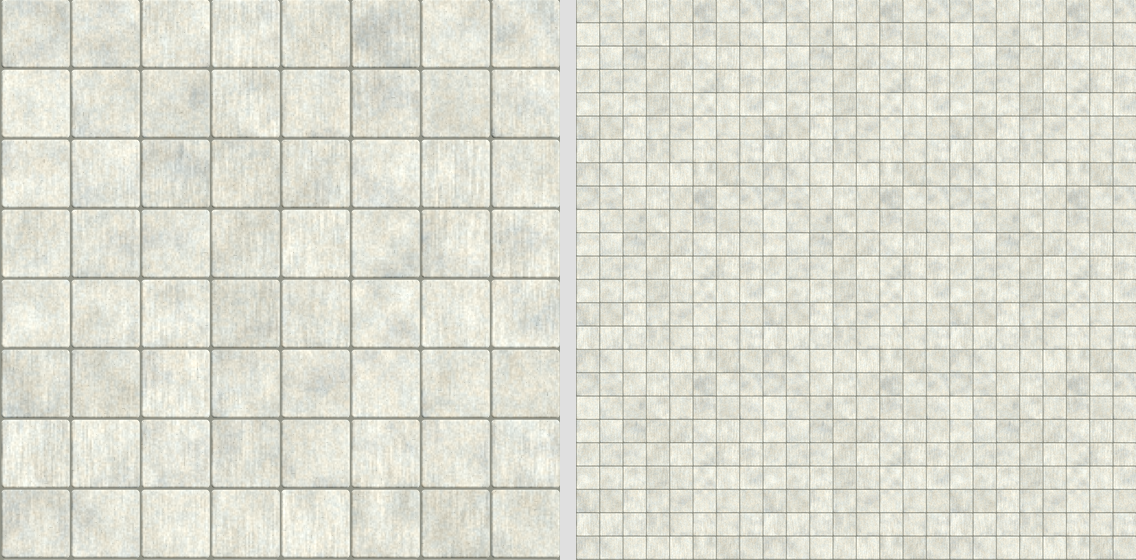
Left: one tile. Right: repeated 3 by 3.
Reproduce this texture procedurally as a WebGL 1 fragment shader.

```glsl
precision highp float;
// Square pale concrete tiles with rounded, bevelled edges and thin grey joints.
// Each tile gets its own tone, clouds, brushed vertical streaks, grain and pits;
// tile numbers wrap, so the sheet repeats without a seam.

uniform vec2 u_resolution;

#define TILES 8.0
#define JOINT_SHIFT vec2(0.007, 0.016)
#define GAP 0.011
#define CORNER 0.055
#define BEVEL 0.036
#define LIGHT_DIR vec2(0.6, 0.8)
#define TONE_RANGE 0.055
#define CLOUDS 0.15
#define STREAKS 0.085
#define GRAIN 0.13
#define CONCRETE vec3(0.893, 0.893, 0.843)
#define JOINT vec3(0.57, 0.575, 0.53)

float hash(vec2 p) {
  vec3 h = fract(p.xyx * 0.1031);
  h += dot(h, h.yzx + 33.33);
  return fract((h.x + h.y) * h.z);
}

float noise(vec2 p) {
  vec2 i = floor(p), f = fract(p);
  f = f * f * (3.0 - 2.0 * f);
  return mix(mix(hash(i), hash(i + vec2(1, 0)), f.x),
             mix(hash(i + vec2(0, 1)), hash(i + vec2(1, 1)), f.x), f.y);
}

float fbm(vec2 p) {
  float sum = 0.0, amp = 0.53;
  for (int i = 0; i < 4; i++) {
    sum += amp * noise(p);
    p = p * 2.0 + 19.0;
    amp *= 0.5;
  }
  return sum;
}

// Weathered surface of one tile; q runs from 0 to 1 across it.
vec3 concrete(vec2 q, vec2 id) {
  vec2 seed = id * 61.0 + 7.0;
  float tone = hash(id + 3.0) - 0.5;
  float cloud = fbm(q * 2.6 + seed) - 0.5;
  float stain = smoothstep(0.52, 0.82, fbm(q * 1.7 + seed.yx + 531.0));
  float brushed = mix(0.4, 1.3, hash(id + 41.0)) * mix(0.5, 1.4, noise(q * 3.0 + seed + 90.0));
  float streak = noise(q * vec2(38.0, 3.5) + seed + 211.0) - 0.5;
  float grain = 0.65 * noise(q * 38.0 + seed + 307.0)
              + 0.35 * noise(q * vec2(58.0, 24.0) + seed + 401.0) - 0.5;
  float pit = smoothstep(0.92, 1.0, noise(q * 27.0 + seed + 601.0));

  vec3 col = CONCRETE + TONE_RANGE * tone + CLOUDS * cloud
           + STREAKS * brushed * streak + GRAIN * grain;
  col -= stain * vec3(0.065, 0.058, 0.042) + pit * 0.09;

  // Faint peach and blue flecks
  float tint = noise(q * 17.0 + seed + 701.0) + 0.5 * noise(q * 5.0 + seed + 809.0) - 0.75;
  return col + tint * vec3(0.035, 0.0, -0.035);
}

void main() {
  vec2 p = gl_FragCoord.xy / u_resolution * TILES - JOINT_SHIFT;
  vec2 id = mod(floor(p), TILES);
  vec2 q = fract(p);
  float pixel = TILES / min(u_resolution.x, u_resolution.y);

  // Rounded square: signed distance and outward edge direction
  vec2 c = q - 0.5;
  vec2 s = abs(c) - (0.5 - GAP - CORNER);
  vec2 outer = max(s, 0.0);
  float reach = length(outer);
  float d = reach + min(max(s.x, s.y), 0.0) - CORNER;
  vec2 edge = sign(c) * outer / max(reach, 0.0001);

  // Bevel: bright toward the light, deep shade on the far sides
  vec3 col = concrete(q, id);
  float bevel = smoothstep(-BEVEL, 0.0, d);
  float lit = dot(edge, LIGHT_DIR);
  col += bevel * (0.07 * max(lit, 0.0) + 0.45 * min(lit, 0.0));

  // Joint
  float soft = max(pixel * 0.6, 0.008);
  col = mix(col, JOINT, smoothstep(-soft, soft, d));
  gl_FragColor = vec4(clamp(col, 0.0, 1.0), 1.0);
}
```
